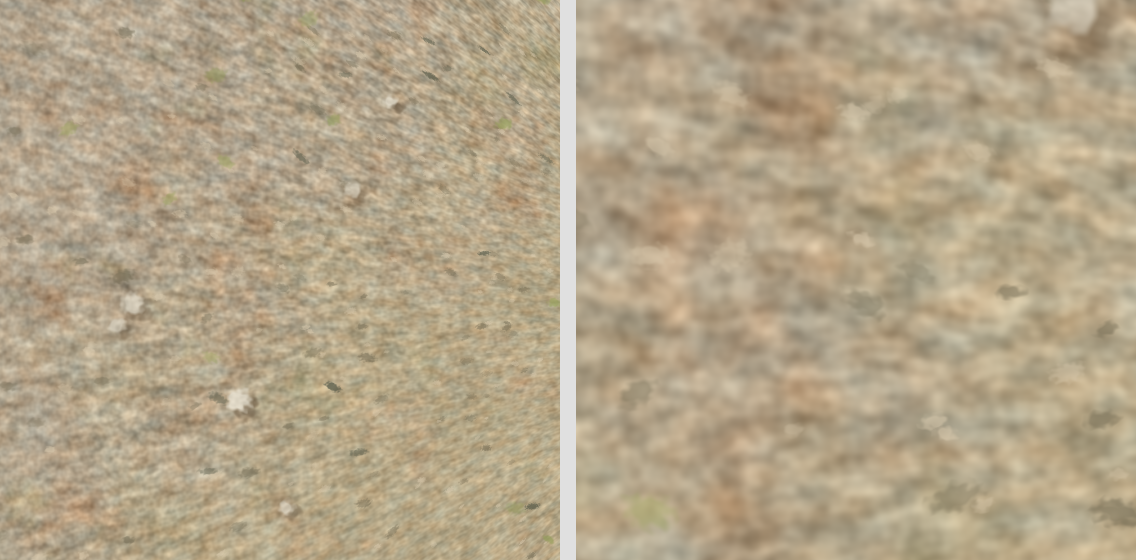
Left, the full canvas; right, a detail of the centre.
A WebGL 1 fragment shader for this texture:

```glsl
precision highp float;
// Dry sandy ground with fine streaked grain, faint earth stains, pebbles and bits of grass.
uniform vec2 u_resolution;

vec2 hash2(vec2 p) {
  vec3 q = fract(vec3(p.xyx) * vec3(0.1031, 0.1030, 0.0973));
  q += dot(q, q.yzx + 33.33);
  return fract((q.xx + q.yz) * q.zy);
}

float gradientDot(vec2 cell, vec2 offset) {
  float angle = 6.2832 * hash2(cell).x;
  return dot(vec2(cos(angle), sin(angle)), offset);
}

// Gradient noise, roughly -0.7 to 0.7
float noise(vec2 p) {
  vec2 i = floor(p), f = fract(p);
  vec2 s = f * f * f * (f * (f * 6.0 - 15.0) + 10.0);
  float low = mix(gradientDot(i, f), gradientDot(i + vec2(1, 0), f - vec2(1, 0)), s.x);
  float high = mix(gradientDot(i + vec2(0, 1), f - vec2(0, 1)),
                   gradientDot(i + vec2(1, 1), f - vec2(1, 1)), s.x);
  return mix(low, high, s.y);
}

float fbm(vec2 p) {
  float sum = 0.0, amp = 1.0;
  for (int i = 0; i < 4; i++) {
    sum += amp * noise(p);
    p = mat2(0.8, 0.6, -0.6, 0.8) * p * 2.03 + 17.3;
    amp *= 0.6;
  }
  return sum;
}

// Soft ragged flecks, one at most per cell; radius is in cells
float flecks(vec2 p, float seed, float chance, float radius, float stretch) {
  float mask = 0.0;
  vec2 cell = floor(p);
  float ragged = 0.5 * noise(p * 2.0 / radius + seed);
  for (int y = -1; y <= 1; y++) {
    for (int x = -1; x <= 1; x++) {
      vec2 c = cell + vec2(x, y);
      vec2 place = hash2(c + seed), kind = hash2(c + seed + 71.7);
      vec2 d = p - c - place;
      float a = (kind.y - 0.5) * 1.6;
      d = mat2(cos(a), -sin(a), sin(a), cos(a)) * d;
      d.x /= stretch;
      float size = radius * (0.55 + 0.6 * fract(kind.y * 7.3));
      float shape = 1.0 - smoothstep(0.45, 1.15, length(d) / size + ragged);
      mask = max(mask, shape * step(kind.x, chance) * (0.5 + 0.5 * place.x));
    }
  }
  return mask;
}

void main() {
  vec2 p = gl_FragCoord.xy / u_resolution;

  // Streaks converge beyond the right edge
  float reach = 1.6 - p.x;
  vec2 flow = vec2(-log(reach), (p.y - 0.45) / reach) + 3.0;

  // Broad stains: grey at upper left, warm sand at lower right
  float sandy = smoothstep(-0.5, 0.6, p.x - p.y + 0.5 * fbm(p * 4.0 + 5.0));
  vec3 color = mix(vec3(0.695, 0.64, 0.555), vec3(0.715, 0.66, 0.535), sandy);
  float middle = exp(-9.0 * dot(p - vec2(0.55, 0.6), p - vec2(0.55, 0.6)));
  float rust = smoothstep(0.15, 1.0, fbm(p * 6.0 + 31.0) + 0.25 * middle);
  color = mix(color, vec3(0.69, 0.55, 0.42), 0.6 * rust);
  float olive = smoothstep(0.25, 1.0, fbm(p * 5.0 + 57.0));
  color = mix(color, vec3(0.62, 0.59, 0.41), 0.5 * olive);
  color += 0.045 * fbm(p * 9.0 + 83.0);

  // Streaked and round grain, calmer on the open sand
  float grain = 0.11 * noise(flow * vec2(17.0, 40.0))
              + 0.12 * noise(flow * vec2(40.0, 88.0) + 9.0)
              + 0.07 * noise(flow * vec2(90.0, 150.0) + 21.0)
              + 0.08 * noise(p * 68.0 + 40.0)
              + 0.06 * noise(p * 125.0 + 63.0);
  float roughness = mix(1.1, 0.75, smoothstep(0.2, 0.9, p.x - 0.8 * p.y + 0.2));
  color += grain * roughness * vec3(1.0, 1.0, 0.95);

  // Small tint shifts from grain to grain
  float tint = noise(flow * vec2(22.0, 48.0) + 77.0) + 0.6 * noise(p * 55.0 + 12.0);
  color += tint * vec3(0.045, -0.005, -0.04);

  // Dark crumbs, pale chips and grass
  float crumbs = flecks(flow * vec2(16.0, 20.0), 11.0, 0.22, 0.16, 1.6);
  color = mix(color, vec3(0.44, 0.41, 0.32), 0.55 * crumbs);
  float chips = flecks(flow * vec2(22.0, 27.0), 29.0, 0.2, 0.17, 1.4);
  color = mix(color, vec3(0.85, 0.79, 0.68), 0.6 * chips);
  float twigs = flecks(flow * vec2(9.0, 11.0), 43.0, 0.14, 0.09, 2.4);
  color = mix(color, vec3(0.36, 0.37, 0.30), 0.8 * twigs);
  float grass = flecks(p * 11.0, 59.0, 0.12, 0.15, 1.5);
  color = mix(color, vec3(0.56, 0.62, 0.32), 0.6 * grass);

  // A few pebbles, each with a shadow at its lower right
  float shadow = flecks(p * 7.0 + vec2(-0.09, 0.07), 97.0, 0.09, 0.16, 1.1);
  color = mix(color, vec3(0.42, 0.35, 0.26), 0.6 * shadow);
  float pebbles = flecks(p * 7.0, 97.0, 0.09, 0.15, 1.1);
  color = mix(color, vec3(0.86, 0.83, 0.76) + 0.5 * grain, pebbles);

  gl_FragColor = vec4(clamp(color, 0.0, 1.0), 1.0);
}
```
